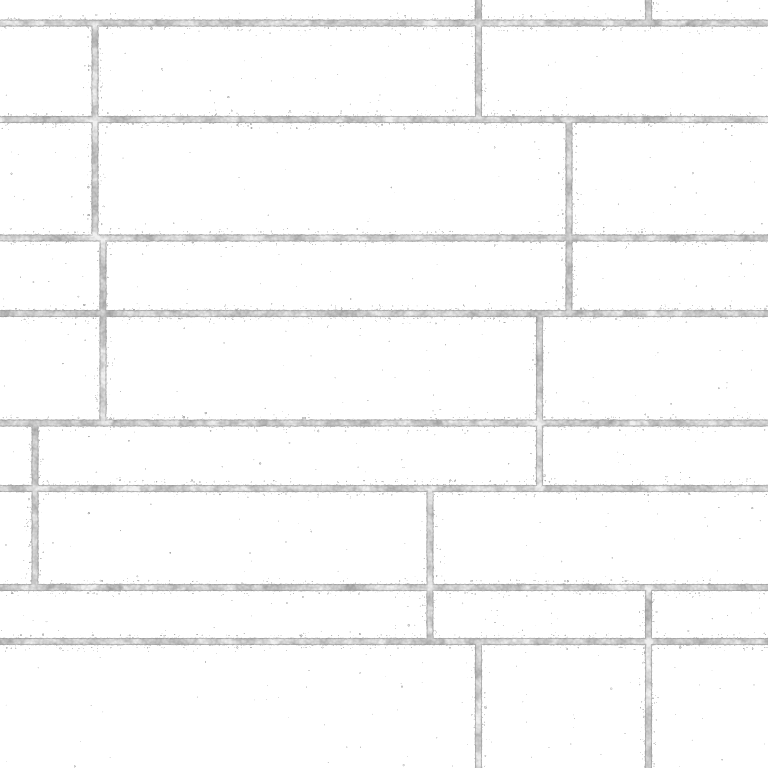
Reproduce this texture procedurally as a Shadertoy shader.

```glsl
// White ashlar wall: eight courses of uneven height with thin grey mortar.
// Each upright joint spans two courses. Joints are box distances, mottled by
// layered sines and cellular grain, with hashed crumbs scattered along the edges.

#define HALF_WIDTH 0.0046   // half the mortar thickness
#define WOBBLE 0.00025      // roughness of the mortar edge
#define MORTAR_TONE 0.81
#define MOTTLE 0.065        // broad light and dark patches
#define GRAIN 0.10          // fine cellular texture
#define EDGE_DARK 0.21      // shading at the mortar rim
#define CROSS_LIGHT 0.08    // brightening where joints meet
#define CRUMB_REACH 0.0055  // how far crumbs stray from a joint
#define CRUMB_CHANCE 0.20
#define SPECK_CHANCE 0.0022 // stray specks on the stone faces

const int COURSES = 8;
const float TAU = 6.2831853;

// Course lines measured from the top, and the upright starting at each line
const float courseY[COURSES] = float[](0.0300, 0.1556, 0.3099, 0.4082, 0.5508, 0.6361, 0.7650, 0.8353);
const float uprightX[COURSES] = float[](0.1237, 0.7409, 0.1341, 0.7025, 0.0456, 0.5599, 0.8444, 0.6230);

vec3 hash3(vec2 p) {
    vec3 q = fract(vec3(p.xyx) * vec3(0.1031, 0.1030, 0.0973));
    q += dot(q, q.yxz + 33.33);
    return fract((q.xxy + q.yzz) * q.zyx);
}

// Offset to the nearest copy on the unit tile
vec2 wrapped(vec2 v) {
    return fract(v + 0.5) - 0.5;
}

// Tileable sum of sines in scattered directions, roughly -1.5 to 1.5
float layeredSines(vec2 p, float freq) {
    float sum = 0.0;
    for (int i = 0; i < 7; i++) {
        float a = float(i) * 2.4 + 0.5;
        vec2 k = floor(freq * vec2(cos(a), sin(a)) + 0.5);
        sum += sin(TAU * dot(k, p) + a * 5.3 + 0.8 * sum);
        freq *= 1.23;
    }
    return sum * 0.4;
}

// Distance to the nearest hashed point, in cell units
float cellular(vec2 p, float count) {
    vec2 g = p * count, cell = floor(g);
    float nearest = 2.0;
    for (int y = -1; y <= 1; y++)
    for (int x = -1; x <= 1; x++) {
        vec2 c = cell + vec2(x, y);
        nearest = min(nearest, length(c + hash3(mod(c, count)).xy - g));
    }
    return nearest;
}

float box(vec2 p, vec2 halfSize) {
    vec2 q = abs(p) - halfSize;
    return length(max(q, 0.0)) + min(max(q.x, q.y), 0.0);
}

// Signed distances to the course lines (x) and the uprights (y)
vec2 joints(vec2 p) {
    vec2 d = vec2(1.0);
    for (int i = 0; i < COURSES; i++) {
        float top = courseY[i];
        float span = fract(courseY[(i + 2) % COURSES] - top);
        vec2 centre = vec2(uprightX[i], top + 0.5 * span);
        d.x = min(d.x, abs(wrapped(p - top).y) - HALF_WIDTH);
        d.y = min(d.y, box(wrapped(p - centre), vec2(HALF_WIDTH, 0.5 * span)));
    }
    return d;
}

// One layer of small flakes; larger ones are hollow
float crumbs(vec2 p, float count, float chance, float aa) {
    vec2 g = p * count, cell = mod(floor(g), count);
    vec3 h = hash3(cell + 7.0), k = hash3(cell + 311.0);
    vec2 q = (fract(g) - 0.5 - 0.4 * (h.xy - 0.5)) * mix(vec2(1.0), vec2(1.7), k.xy);
    float radius = mix(0.12, 0.32, h.z);
    float blur = max(aa * count, 0.05);
    float flake = clamp((radius - length(q)) / blur + 0.5, 0.0, 1.0);
    float hollow = clamp((radius - 0.16 - length(q)) / blur + 0.5, 0.0, 1.0);
    return step(k.z, chance) * (flake - 0.6 * hollow) * mix(0.5, 1.0, h.x);
}

void mainImage(out vec4 fragColor, in vec2 fragCoord) {
    float aa = 1.0 / iResolution.y;
    vec2 p = fragCoord / iResolution.xy;
    p.y = 1.0 - p.y;

    vec2 d = joints(p);
    float dist = min(d.x, d.y) + WOBBLE * layeredSines(p, 70.0);

    // Mortar: patches, grain, dark rim, pale crossings
    float patches = layeredSines(p, 11.0) + 0.5 * layeredSines(p.yx, 34.0);
    float grain = cellular(p, 230.0) - 0.45;
    float rim = smoothstep(-0.0024, -0.0002, dist);
    float crossing = smoothstep(0.004, -0.004, max(d.x, d.y));
    float mortar = MORTAR_TONE + MOTTLE * patches - GRAIN * grain
                 - EDGE_DARK * rim * (0.8 + 0.25 * patches) + CROSS_LIGHT * crossing;
    mortar = clamp(mortar, 0.45, 0.94);

    // Stone: crumbs gathered near the joints, specks elsewhere
    float nearJoint = exp(-pow(max(dist, 0.0) / CRUMB_REACH, 2.0));
    float cluster = clamp(0.7 + 0.6 * layeredSines(p, 25.0), 0.1, 1.5);
    float chance = SPECK_CHANCE + CRUMB_CHANCE * nearJoint * cluster;
    float debris = 0.0;
    for (int i = 0; i < 3; i++)
        debris = max(debris, crumbs(p, 170.0 + 70.0 * float(i), chance, aa));
    float stone = 1.0 - 0.42 * debris;

    float cover = clamp(0.5 - dist / aa, 0.0, 1.0);
    fragColor = vec4(vec3(mix(stone, mortar, cover)), 1.0);
}
```
